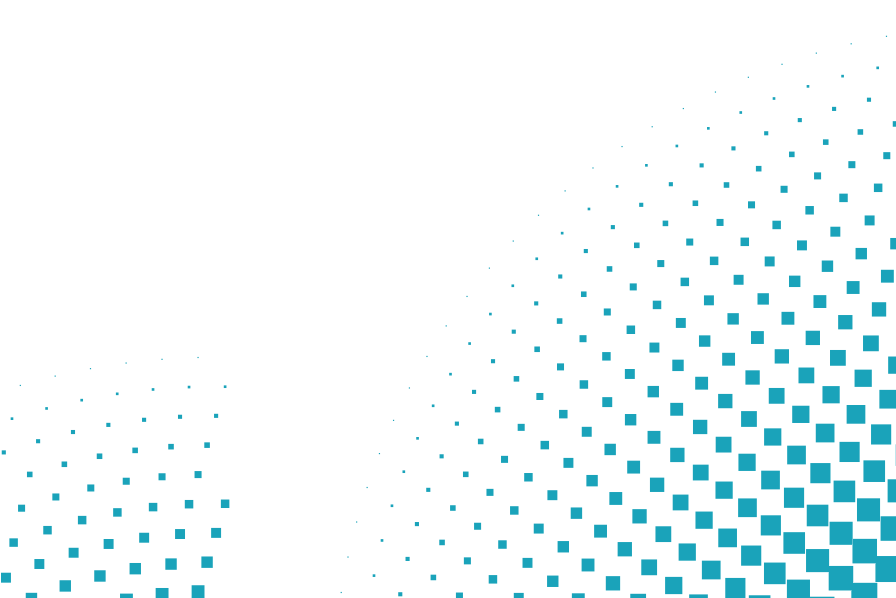
This background is drawn by a Shadertoy shader. Its source:

```glsl
// Two halftone fans of teal squares on white, each a set of concentric rings.
// Every ring has evenly spaced slots, shifted a quarter slot from the last;
// squares stay upright and grow from the outer ring towards the centre.

// Antialiased coverage of an upright square, also correct below pixel size.
float squareCoverage(vec2 offset, float halfSize, float pixel) {
    vec2 cover = clamp((halfSize - abs(offset)) / pixel + 0.5,
                       0.0, min(1.0, 2.0 * halfSize / pixel));
    return cover.x * cover.y;
}

// Ring pattern around a centre; squares centred right of rightLimit are dropped.
float halftoneFan(vec2 p, vec2 centre, float rightLimit, float pixel) {
    const float outerRadius = 1.132, ringGap = 0.04893, slotGap = 0.06035;
    vec2 d = p - centre;
    float angle = atan(-d.x, d.y);
    float nearestRing = round((outerRadius - length(d)) / ringGap);
    float ink = 0.0;

    // Large squares reach into neighbouring cells, so test a 3 by 3 block.
    for (int i = -1; i <= 1; i++) {
        float ring = nearestRing + float(i);
        float radius = outerRadius - ring * ringGap;
        if (ring < 0.0 || radius < ringGap) continue;

        float shift = 0.0252 + 0.25 * slotGap * ring;
        float nearestSlot = round((angle * radius - shift) / slotGap);
        for (int k = -1; k <= 1; k++) {
            float a = (shift + (nearestSlot + float(k)) * slotGap) / radius;
            vec2 dotCentre = centre + radius * vec2(-sin(a), cos(a));
            if (dotCentre.x > rightLimit) continue;
            float halfSize = 0.001 + 0.00122 * ring;
            ink = max(ink, squareCoverage(p - dotCentre, halfSize, pixel));
        }
    }
    return ink;
}

void mainImage(out vec4 fragColor, in vec2 fragCoord) {
    float pixel = 1.0 / iResolution.y;
    vec2 p = fragCoord * pixel;

    // Wide fan at the right, and a smaller one cut off at the lower left.
    float ink = max(halftoneFan(p, vec2(1.6875, -0.1738), 9.0, pixel),
                    halftoneFan(p, vec2(0.3564, -0.7295), 0.383, pixel));

    vec3 teal = vec3(0.10, 0.64, 0.73);
    fragColor = vec4(mix(vec3(1.0), teal, ink), 1.0);
}
```
